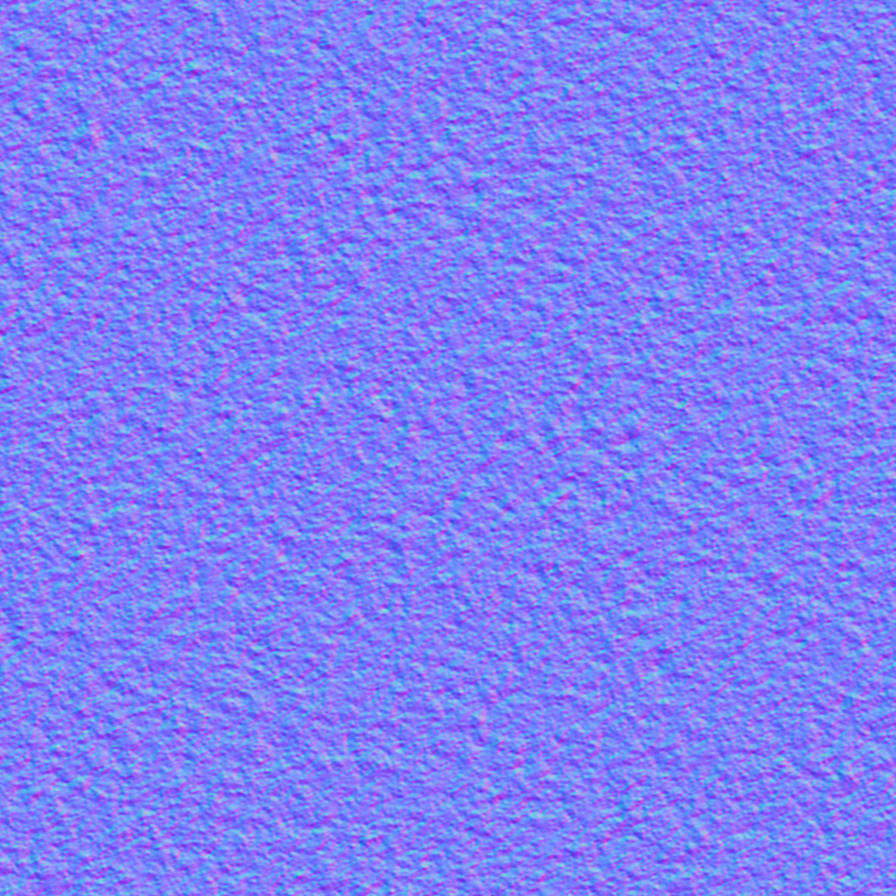
Reproduce this texture map procedurally as a Shadertoy shader.

```glsl
// Tangent-space normal map of a fine, slightly wrinkled plaster surface.

const int   LAYERS      = 4;      // layers of bumps, coarse to fine
const float BASE_CELLS  = 40.0;   // coarse cells per canvas height
const float LACUNARITY  = 1.7;    // cell density ratio between layers
const vec4  LAYER_SLOPE = vec4(0.28, 0.64, 0.80, 0.84); // steepness per layer
const float RELIEF      = 0.18;   // overall steepness
const float GRAIN_ANGLE = 0.38;   // direction of the wrinkles, radians
const float GRAIN_RATIO = 1.24;   // wrinkle length over width
const float PEAK_BLUE   = 0.99;   // blue of a level spot

// Three random values in 0..1 for a cell of one layer (integer PCG hash).
vec3 hashCell(ivec2 cell, int layer) {
    uvec3 v = uvec3(ivec3(cell, layer)) * 1664525u + 1013904223u;
    v.x += v.y * v.z; v.y += v.z * v.x; v.z += v.x * v.y;
    v ^= v >> 16u;
    v.x += v.y * v.z; v.y += v.z * v.x; v.z += v.x * v.y;
    return vec3(v >> 8u) / 16777216.0;
}

// Gradient of cellular noise: one smooth bump or dent (1 - r^2)^3 per cell.
vec2 bumpSlope(vec2 p, int layer) {
    ivec2 home = ivec2(floor(p));
    vec2 slope = vec2(0.0);
    for (int y = -1; y <= 1; y++)
    for (int x = -1; x <= 1; x++) {
        ivec2 cell = home + ivec2(x, y);
        vec3 rnd = hashCell(cell, layer);
        vec2 d = p - vec2(cell) - rnd.xy;
        float falloff = max(1.0 - dot(d, d), 0.0);
        float height = 2.0 * rnd.z - 1.0;
        slope -= 6.0 * height * falloff * falloff * d;
    }
    return slope;
}

// Sum of all layers, stretched along the wrinkle direction.
vec2 surfaceSlope(vec2 uv) {
    vec2 along = vec2(cos(GRAIN_ANGLE), sin(GRAIN_ANGLE));
    vec2 across = vec2(-along.y, along.x) * GRAIN_RATIO;
    vec2 p = vec2(dot(uv, along), dot(uv, across));
    vec2 slope = vec2(0.0);
    float cells = BASE_CELLS;
    for (int i = 0; i < LAYERS; i++) {
        slope += LAYER_SLOPE[i] * bumpSlope(p * cells, i);
        cells *= LACUNARITY;
    }
    return RELIEF * (slope.x * along + slope.y * across);
}

void mainImage(out vec4 fragColor, in vec2 fragCoord) {
    vec2 uv = fragCoord / iResolution.y;
    vec3 normal = normalize(vec3(-surfaceSlope(uv), 1.0));
    vec3 color = 0.5 + 0.5 * normal;
    color.b *= PEAK_BLUE;
    fragColor = vec4(color, 1.0);
}
```
